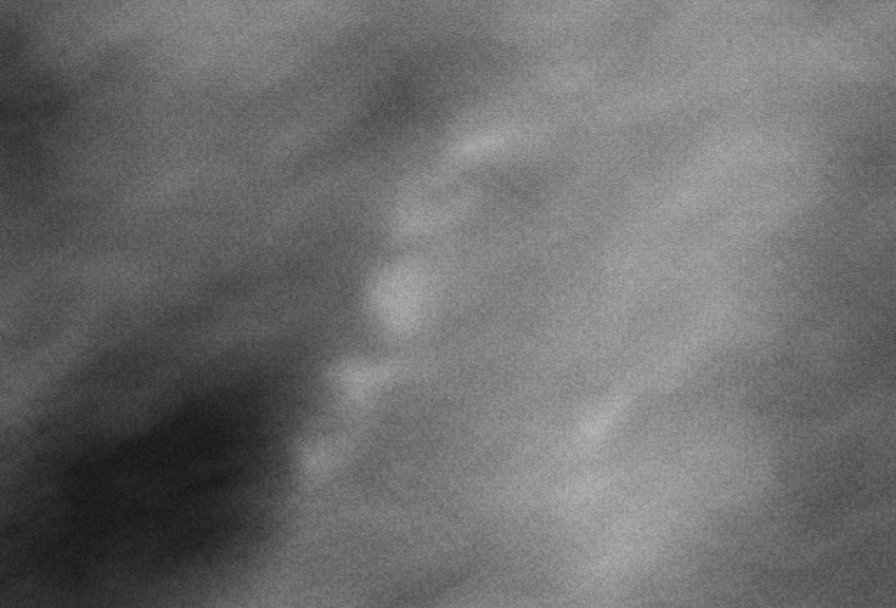
Reproduce this texture procedurally as a WebGL 1 fragment shader.

```glsl
precision highp float;

// Monochrome storm sky on grainy film: broad soft light and dark masses,
// a diagonal chain of bright wisps, and streaked fractal cloud detail.
// Masses are rotated gaussians in a noise-warped plane; fine grain lies on top.

uniform vec2 u_resolution;

float hash(vec2 p) {
  return fract(sin(dot(p, vec2(127.1, 311.7))) * 43758.5453);
}

float noise(vec2 p) {
  vec2 i = floor(p);
  vec2 f = fract(p);
  f = f * f * (3.0 - 2.0 * f);
  return mix(mix(hash(i), hash(i + vec2(1.0, 0.0)), f.x),
             mix(hash(i + vec2(0.0, 1.0)), hash(i + 1.0), f.x), f.y);
}

// Rotates a vector into a frame whose x axis points along the angle.
mat2 frame(float angle) {
  float c = cos(angle);
  float s = sin(angle);
  return mat2(c, -s, s, c);
}

float fbm(vec2 p) {
  float sum = 0.0;
  float amp = 0.5;
  for (int i = 0; i < 5; i++) {
    sum += amp * noise(p);
    p = frame(0.6) * p * 2.03 + 11.3;
    amp *= 0.5;
  }
  return sum / 0.97;
}

// Soft elliptical mass, 1 at its centre.
float blob(vec2 p, vec2 centre, vec2 radius, float angle) {
  vec2 q = frame(angle) * (p - centre) / radius;
  return exp(-dot(q, q));
}

// Bright puffs climbing a slanted line, each with a crisp left edge.
float wispChain(vec2 p) {
  float light = 0.0;
  for (int i = 0; i < 5; i++) {
    float t = float(i) / 4.0;
    float jitter = hash(vec2(float(i), 4.0)) - 0.5;
    vec2 centre = mix(vec2(0.50, 0.24), vec2(0.76, 0.76), t);
    centre.x += 0.04 * jitter;
    vec2 q = frame(mix(0.5, 0.0, t)) * (p - centre);
    float tail = exp(-q.x * q.x / 0.018 - q.y * q.y / 0.0019);
    light += (0.9 + 0.4 * jitter) * tail * smoothstep(-0.05, 0.03, q.x);
  }
  return light;
}

float skyTone(vec2 p) {
  vec2 drift = vec2(fbm(p * 3.5), fbm(p * 3.5 + 7.7)) - 0.5;
  vec2 curl = vec2(fbm(p * 9.0 + 31.0), fbm(p * 9.0 + 47.0)) - 0.5;
  vec2 w = p + 0.10 * drift + 0.05 * curl;

  // Dim left side, lighter right side and a slanted band of glow
  float side = w.x - 0.33 - 0.5 * w.y;
  float tone = mix(0.42, 0.50, smoothstep(-0.1, 0.12, side));
  float across = (w.x - 0.90 - 0.42 * w.y) / 0.25;
  tone += 0.10 * exp(-across * across);
  tone -= 0.12 * smoothstep(1.15, 1.45, w.x);

  // Dark masses; the largest stops at the chain of wisps
  float storm = blob(w, vec2(0.23, 0.12), vec2(0.55, 0.25), 0.25);
  tone -= 0.29 * storm * (1.0 - 0.6 * smoothstep(-0.05, 0.12, side));
  tone -= 0.15 * blob(w, vec2(0.00, 0.82), vec2(0.14, 0.25), 0.0);
  tone -= 0.11 * blob(w, vec2(0.48, 0.55), vec2(0.18, 0.07), 0.25);
  tone -= 0.12 * blob(w, vec2(0.67, 0.80), vec2(0.13, 0.06), 0.5);
  tone -= 0.13 * blob(w, vec2(0.72, 0.03), vec2(0.25, 0.07), 0.2);
  tone -= 0.06 * blob(w, vec2(1.32, 0.10), vec2(0.20, 0.12), 0.4);

  // Bright masses
  tone += 0.11 * blob(w, vec2(0.33, 1.00), vec2(0.22, 0.06), 0.1);
  tone += 0.10 * blob(w, vec2(0.99, 0.31), vec2(0.08, 0.03), 0.7);
  tone += 0.17 * wispChain(p + 0.08 * drift + 0.08 * curl);

  // Streaked cloud texture, rising to the right
  float streaks = fbm(frame(0.4) * w * vec2(3.0, 7.0) + 3.0) - 0.5;
  float mottle = fbm(frame(0.3) * w * vec2(7.0, 13.0) + 20.0) - 0.5;
  return tone + 0.20 * streaks + 0.11 * mottle;
}

void main() {
  vec2 p = gl_FragCoord.xy / u_resolution.y;
  float tone = max(skyTone(p), 0.12);

  // Film grain: fine specks and softer clumps, weaker in the darks
  float specks = noise(p * 348.0 - 0.5) - 0.5;
  float clumps = noise(frame(0.5) * p * 290.0 + 50.0) - 0.5;
  float grain = 0.075 * specks + 0.06 * clumps;
  tone += grain * smoothstep(-0.25, 0.5, tone);

  gl_FragColor = vec4(vec3(tone), 1.0);
}
```
